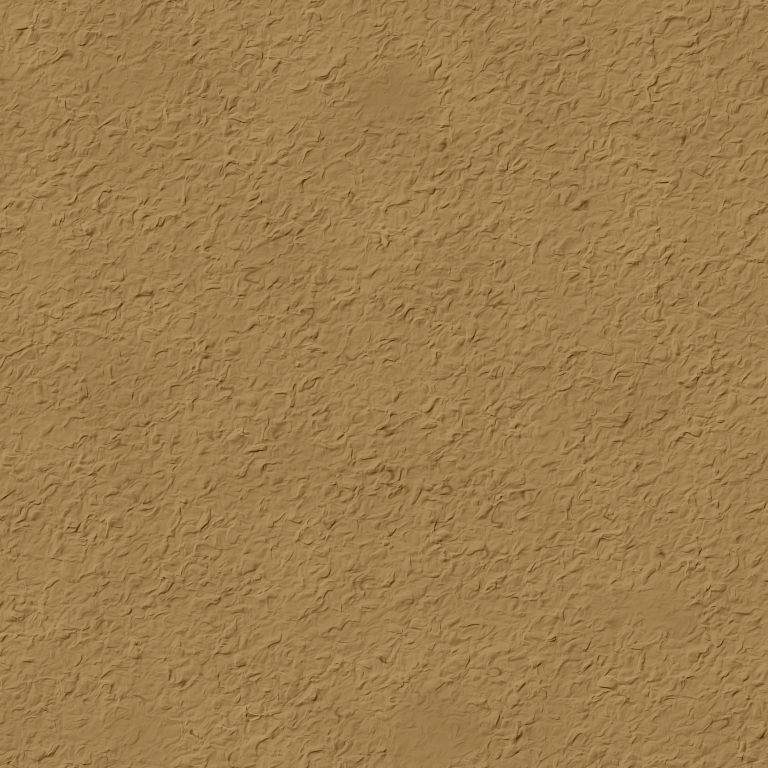
A Shadertoy shader for this texture:

```glsl
const vec3 CLAY_COLOR = vec3(0.624, 0.504, 0.313);
const vec3 SHADE_TINT = vec3(1.0, 1.0, 0.97);
const vec2 LIGHT_DIR = vec2(-0.64, 0.768);
const float GRAIN_ANGLE = 0.5;
const vec2 GRAIN_STRETCH = vec2(0.88, 1.08);
const float FOLD_SCALE = 54.0;
const float FOLD_WEIGHT = 0.55;
const float LEDGE_SCALE = 62.0;
const float LEDGE_HEIGHT = 0.44;
const float LEDGE_WIDTH = 0.085;
const float WARP_SCALE = 46.0;
const float WARP_AMOUNT = 0.008;
const float RELIEF = 0.066;
const float LIGHT_ROLLOFF = 0.65;
const float DEEPEST_SHADE = -0.3;
const float SAMPLE_STEP = 0.0009;
const float CRACK_SCALE = 44.0;
const float CRACK_WIDTH = 0.09;
const float CRACK_SHADE = 0.13;
const float PATCH_SCALE = 6.0;
const float PATCH_SMOOTHING = 0.65;
const float PATCH_SHADE = 0.014;
const float ROUGHNESS_SCALE = 15.0;
const float MOTTLE_SCALE = 9.0;
const float MOTTLE_SHADE = 0.028;

float hash(vec2 cell) {
    uvec2 q = uvec2(ivec2(cell)) * uvec2(1597334673u, 3812015801u);
    uint h = (q.x ^ q.y) * 1597334673u;
    h = (h ^ (h >> 15)) * 2246822519u;
    h ^= h >> 13;
    return float(h >> 8) / 16777216.0;
}

float cornerSlope(vec2 cell, vec2 offset) {
    float angle = 6.28319 * hash(cell);
    return dot(vec2(cos(angle), sin(angle)), offset);
}

float gradientNoise(vec2 p) {
    vec2 cell = floor(p);
    vec2 f = p - cell;
    vec2 u = f * f * f * (f * (f * 6.0 - 15.0) + 10.0);
    vec2 x = vec2(1.0, 0.0);
    vec2 y = vec2(0.0, 1.0);
    float low = mix(cornerSlope(cell, f), cornerSlope(cell + x, f - x), u.x);
    float high = mix(cornerSlope(cell + y, f - y), cornerSlope(cell + 1.0, f - 1.0), u.x);
    return mix(low, high, u.y);
}

// Rotated, stretched and warped space in which creases lean up to the right
vec2 alongGrain(vec2 uv) {
    float c = cos(GRAIN_ANGLE);
    float s = sin(GRAIN_ANGLE);
    vec2 p = vec2(c * uv.x + s * uv.y, c * uv.y - s * uv.x) * GRAIN_STRETCH;
    vec2 warp = vec2(gradientNoise(p * WARP_SCALE + 17.3),
                     gradientNoise(p * WARP_SCALE + 71.9));
    return p + WARP_AMOUNT * warp;
}

float surfaceHeight(vec2 uv) {
    vec2 p = alongGrain(uv);

    // Crumpled folds with creased valleys
    float height = 0.0;
    float scale = FOLD_SCALE;
    float weight = FOLD_WEIGHT;
    for (int i = 0; i < 3; i++) {
        float n = gradientNoise(p * scale + 37.7 * float(i));
        height += weight * sqrt(n * n + 0.0015) / scale;
        scale *= 1.8;
        weight *= 0.9;
    }

    // Short broken ledges, coarse and fine, that cast the dark crescents
    scale = LEDGE_SCALE;
    for (int i = 0; i < 2; i++) {
        float shift = 123.4 + 61.7 * float(i);
        float ledge = smoothstep(-LEDGE_WIDTH, LEDGE_WIDTH, gradientNoise(p * scale + shift));
        float presence = smoothstep(0.0, 0.4, gradientNoise(p * scale * 0.7 + 2.0 * shift));
        height += LEDGE_HEIGHT * presence * ledge / scale;
        scale *= 1.6;
    }
    return height;
}

// Sparse thin cracks that run along the grain
float cracks(vec2 uv) {
    vec2 p = alongGrain(uv) * CRACK_SCALE;
    float line = abs(gradientNoise(p * vec2(0.6, 1.3) + 301.3));
    float presence = smoothstep(0.18, 0.42, gradientNoise(p * 0.8 + 377.1));
    return presence * (1.0 - smoothstep(0.0, CRACK_WIDTH, line));
}

void mainImage(out vec4 fragColor, in vec2 fragCoord) {
    vec2 uv = fragCoord / iResolution.y;

    // Slope toward the light, with highlights rolled off
    vec2 reach = LIGHT_DIR * SAMPLE_STEP;
    float slope = (surfaceHeight(uv - reach) - surfaceHeight(uv + reach)) / (2.0 * SAMPLE_STEP);
    float lit = slope / (1.0 + LIGHT_ROLLOFF * max(slope, 0.0));

    // Worn patches, uneven roughness and faint mottling
    vec2 wobble = 0.02 * vec2(gradientNoise(uv * 20.0), gradientNoise(uv * 20.0 + 9.5));
    float worn = smoothstep(0.34, 0.54, gradientNoise((uv + wobble) * PATCH_SCALE + 53.2));
    float rough = 1.0 + 0.7 * gradientNoise(uv * ROUGHNESS_SCALE + 141.7);
    float mottle = gradientNoise(uv * MOTTLE_SCALE + 88.1);

    float shade = RELIEF * lit * rough - CRACK_SHADE * cracks(uv);
    shade *= 1.0 - PATCH_SMOOTHING * worn;
    shade += MOTTLE_SHADE * mottle - PATCH_SHADE * worn;
    fragColor = vec4(CLAY_COLOR + SHADE_TINT * max(shade, DEEPEST_SHADE), 1.0);
}
```
